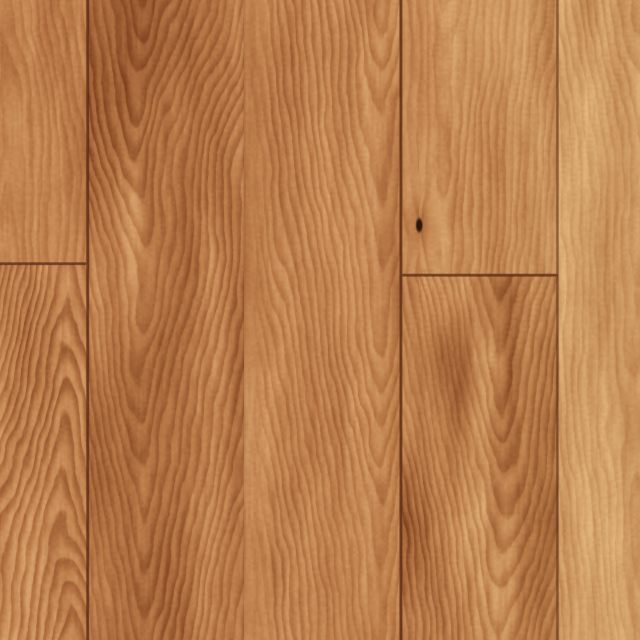
This texture is drawn by a WebGL 2 fragment shader. Its source:

```glsl
#version 300 es
precision highp float;
// Warm oak floor: tall planks with cathedral grain, fine fibres, dark seams and a knot.
uniform vec2 u_resolution;
out vec4 fragColor;

const float PLANK_WIDTH = 0.2447;
const float FIRST_SEAM = 0.137;
const vec2 KNOT = vec2(0.655, 0.648);
const vec3 SEAM_BROWN = vec3(0.34, 0.16, 0.08);
const vec3 DARK_OAK = vec3(0.56, 0.31, 0.16);
const vec3 MID_OAK = vec3(0.73, 0.478, 0.282);
const vec3 PALE_OAK = vec3(0.87, 0.67, 0.46);

// Per plank: tone, grain centre in x, cathedral slope, ring contrast
const vec4 UPPER[5] = vec4[5](
    vec4(0.57, 0.010, -0.06, 0.16), vec4(0.46, 0.225, 0.17, 0.30),
    vec4(0.62, 0.595, 0.15, 0.25), vec4(0.70, 0.690, 0.07, 0.18),
    vec4(0.83, 1.000, 0.06, 0.18));
const vec4 LOWER_LEFT = vec4(0.58, 0.105, -0.25, 0.36);
const vec4 LOWER_RIGHT = vec4(0.46, 0.785, 0.20, 0.26);

float hash(vec2 p) {
    return fract(sin(dot(p, vec2(127.1, 311.7))) * 43758.5453);
}

float noise(vec2 p) {
    vec2 i = floor(p), f = fract(p);
    f = f * f * (3.0 - 2.0 * f);
    return mix(mix(hash(i), hash(i + vec2(1, 0)), f.x),
               mix(hash(i + vec2(0, 1)), hash(i + vec2(1, 1)), f.x), f.y);
}

float fbm(vec2 p) {
    float sum = 0.0, amp = 0.5;
    for (int i = 0; i < 4; i++) {
        sum += amp * noise(p);
        p = p * 2.03 + 17.3;
        amp *= 0.5;
    }
    return sum / 0.9375;
}

// Soft elliptical spot, 1 at its centre
float spot(vec2 p, vec2 centre, vec2 radius) {
    vec2 d = (p - centre) / radius;
    return exp(-dot(d, d));
}

float line(float dist, float halfWidth) {
    return 1.0 - smoothstep(halfWidth * 0.4, halfWidth * 1.6, abs(dist));
}

// Height of the butt joint in a column; below zero means none
float jointHeight(int column) {
    return column == 0 ? 0.588 : column == 3 ? 0.570 : -1.0;
}

vec4 plankStyle(int column, bool lower) {
    if (lower) return column == 0 ? LOWER_LEFT : LOWER_RIGHT;
    return UPPER[column];
}

// Growth rings: nested arches whose late wood ends in a darker edge
float rings(vec2 p, float centre, float slope, float seed) {
    float bend = fbm(vec2(p.x * 9.0, p.y * 3.0) + seed) - 0.5;
    float wobble = fbm(vec2(p.x * 40.0, p.y * 22.0) + seed) - 0.5;
    float dx = p.x - centre + 0.02 * (noise(vec2(p.y * 5.0, seed)) - 0.5);
    float arch = sqrt(dx * dx + 0.00018) - slope * p.y;
    float phase = fract((arch + 0.055 * bend + 0.008 * wobble) * 78.0);
    return smoothstep(0.15, 0.8, phase) * (1.0 - smoothstep(0.8, 1.0, phase));
}

// Fibres and short pores running along the plank
float fibres(vec2 p, float seed) {
    float fine = noise(vec2(p.x * 250.0, p.y * 28.0) + seed) - 0.5;
    float broad = noise(vec2(p.x * 85.0, p.y * 5.0) + seed) - 0.5;
    float grit = noise(p * 230.0 + seed) - 0.5;
    return 0.13 * fine + 0.15 * broad + 0.10 * grit;
}

vec3 oak(float tone) {
    vec3 c = mix(DARK_OAK, MID_OAK, clamp(tone * 2.0, -0.35, 1.0));
    return mix(c, PALE_OAK, clamp(tone * 2.0 - 1.0, 0.0, 1.15));
}

void main() {
    vec2 uv = gl_FragCoord.xy / u_resolution;
    float across = (uv.x - FIRST_SEAM) / PLANK_WIDTH;
    int column = clamp(int(floor(across)) + 1, 0, 4);
    float joint = jointHeight(column);
    bool lower = uv.y < joint;
    vec4 style = plankStyle(column, lower);
    float seed = float(column) * 13.7 + (lower ? 71.3 : 5.1);

    // Grain parts around the knot
    vec2 p = uv;
    p.x += 0.012 * sign(uv.x - KNOT.x) * spot(uv, KNOT, vec2(0.035, 0.07));

    // Plank tone, drifting blotches, rings and fibres
    float blotch = fbm(vec2(p.x * 22.0, p.y * 4.0) + seed) - 0.5;
    float patchy = lower && column == 3 ? 1.1 : 0.55;
    float plain = column == 2 ? smoothstep(0.38, 0.44, uv.x) : 1.0;
    float fade = 0.6 + 0.8 * noise(vec2(p.x * 12.0, p.y * 4.0) + seed + 9.0);
    float tone = style.x + patchy * blotch + fibres(p, seed);
    tone -= style.w * plain * fade * (rings(p, style.y, style.z, seed) - 0.25);

    // Heartwood shading and a pale streak in the second plank
    if (column == 1) {
        tone -= 0.20 * smoothstep(0.65, 1.0, uv.y) * (1.0 - smoothstep(0.20, 0.36, uv.x));
        tone += 0.28 * spot(uv, vec2(0.208, 0.61), vec2(0.018, 0.14));
        tone -= 0.12 * spot(uv, vec2(0.235, 0.38), vec2(0.05, 0.13));
    }
    tone -= 0.30 * spot(uv, KNOT, vec2(0.018, 0.035));
    vec3 color = oak(tone);
    color += vec3(0.0, 0.018, 0.008) * smoothstep(0.55, 0.95, uv.x);

    // Seams, butt joints and the knot core
    float nearest = floor(across + 0.5);
    float strength = nearest == 1.0 ? 0.12 : nearest == 3.0 ? 0.5 : 0.8;
    float gap = strength * line((across - nearest) * PLANK_WIDTH, 0.0022);
    gap = max(gap, 0.75 * line(uv.y - joint, 0.0022));
    float core = spot(uv, KNOT, vec2(0.006, 0.013));
    color = mix(color, SEAM_BROWN, gap);
    color = mix(color, SEAM_BROWN * 0.5, smoothstep(0.25, 0.8, core));
    fragColor = vec4(clamp(color, 0.0, 1.0), 1.0);
}
```
